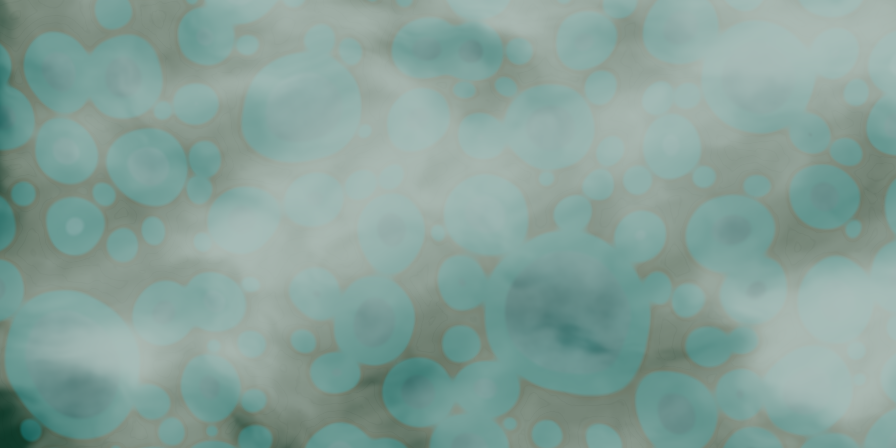
This texture is drawn by a WebGL 1 fragment shader. Its source:

```glsl
precision highp float;
// Teal bubbles of mixed sizes packed on grey-green ground under drifting mist.
uniform vec2 u_resolution;

float hash(vec2 p) {
  return fract(sin(dot(p, vec2(127.1, 311.7))) * 43758.55);
}

float noise(vec2 p) {
  vec2 i = floor(p), f = fract(p);
  f = f * f * (3.0 - 2.0 * f);
  return mix(mix(hash(i), hash(i + vec2(1, 0)), f.x),
             mix(hash(i + vec2(0, 1)), hash(i + vec2(1, 1)), f.x), f.y);
}

float fbm(vec2 p) {
  float sum = 0.0, amp = 0.52;
  for (int i = 0; i < 5; i++) {
    sum += amp * noise(p);
    p = mat2(1.6, 1.2, -1.2, 1.6) * p + 7.3;
    amp *= 0.5;
  }
  return sum;
}

float smoothMin(float a, float b, float k) {
  float h = max(k - abs(a - b), 0.0) / k;
  return min(a, b) - h * h * k * 0.25;
}

// One of the four grid cells nearest to p
vec2 nearCell(vec2 p, float size, int k) {
  float n = float(k);
  return floor(p / size - 0.5) + vec2(mod(n, 2.0), floor(n / 2.0));
}

// Jittered bubble centre inside a cell
vec2 centre(vec2 cell, float size, float seed) {
  vec2 jitter = vec2(hash(cell + seed), hash(cell + seed + 41.0));
  return (cell + 0.25 + 0.5 * jitter) * size;
}

// Distance to the large bubbles
float largeField(vec2 p) {
  float d = 1.0;
  for (int k = 0; k < 4; k++) {
    vec2 cell = nearCell(p, 0.5, k);
    float h = hash(cell + 5.0);
    d = smoothMin(d, distance(p, centre(cell, 0.5, 3.0)) - 0.095 - 0.095 * h * h * h, 0.02);
  }
  return d;
}

// Adds medium bubbles, shrunk to the room left by large ones
float mediumField(vec2 p) {
  float d = largeField(p);
  for (int k = 0; k < 4; k++) {
    vec2 cell = nearCell(p, 0.19, k);
    vec2 c = centre(cell, 0.19, 17.0);
    float r = min(0.062 + 0.028 * hash(cell + 23.0), largeField(c) + 0.002);
    if (r > 0.018) d = smoothMin(d, distance(p, c) - r, 0.02);
  }
  return d;
}

// Adds small bubbles in the remaining gaps
float bubbleField(vec2 p) {
  float d = mediumField(p);
  for (int k = 0; k < 4; k++) {
    vec2 cell = nearCell(p, 0.11, k);
    vec2 c = centre(cell, 0.11, 31.0);
    float r = min(0.024 + 0.024 * hash(cell + 37.0), mediumField(c) - 0.005);
    if (r > 0.012) d = smoothMin(d, distance(p, c) - r, 0.012);
  }
  return d;
}

void main() {
  vec2 p = gl_FragCoord.xy / u_resolution.y;

  // Gentle warp makes the bubbles uneven
  vec2 q = p + 0.05 * (vec2(noise(p * 4.0), noise(p * 4.0 + 50.0)) - 0.5);
  q += 0.01 * (vec2(noise(p * 13.0 + 9.0), noise(p * 13.0 + 70.0)) - 0.5);
  float d = bubbleField(q + 3.0);

  // Ground with faint wisps and brown outlines
  float wisp = fbm(p * 9.0 + 2.5 * fbm(p * 5.0 + 11.0));
  vec3 col = vec3(0.42, 0.485, 0.425) + 0.09 * (wisp - 0.5);
  float strand = abs(sin(d * 170.0 + wisp * 9.0));
  col -= 0.016 * (1.0 - smoothstep(0.0, 0.4, strand));
  float outline = 1.0 - smoothstep(0.001, 0.007, abs(d - 0.006));
  col = mix(col, vec3(0.42, 0.45, 0.37), 0.4 * outline);

  // Teal bodies with greyer, cloudy cores
  float body = 1.0 - smoothstep(-0.005, 0.005, d);
  float core = 1.0 - smoothstep(-0.052, -0.04, d);
  float cloud = fbm(p * 6.0 + 90.0);
  vec3 teal = vec3(0.34, 0.565, 0.54) + 0.06 * (cloud - 0.5);
  vec3 grey = vec3(0.38, 0.54, 0.535) + 0.32 * (cloud - 0.5);
  col = mix(col, mix(teal, grey, 0.7 * core), 0.93 * body);

  // Broad shadow, weaker on the bubbles, and pale mist
  vec2 drift = p * vec2(1.9, 3.0) + 0.8 * fbm(p * 2.5 + 30.0);
  float mist = fbm(drift + 4.0);
  float shade = 1.0 - smoothstep(0.21, 0.41, mist);
  vec3 shadow = mix(vec3(0.14, 0.46, 0.38), vec3(0.2, 0.66, 0.64), body);
  col *= mix(vec3(1.0), shadow, shade);
  col = mix(col, vec3(0.72, 0.775, 0.76), 0.82 * smoothstep(0.29, 0.82, mist));

  gl_FragColor = vec4(col, 1.0);
}
```
